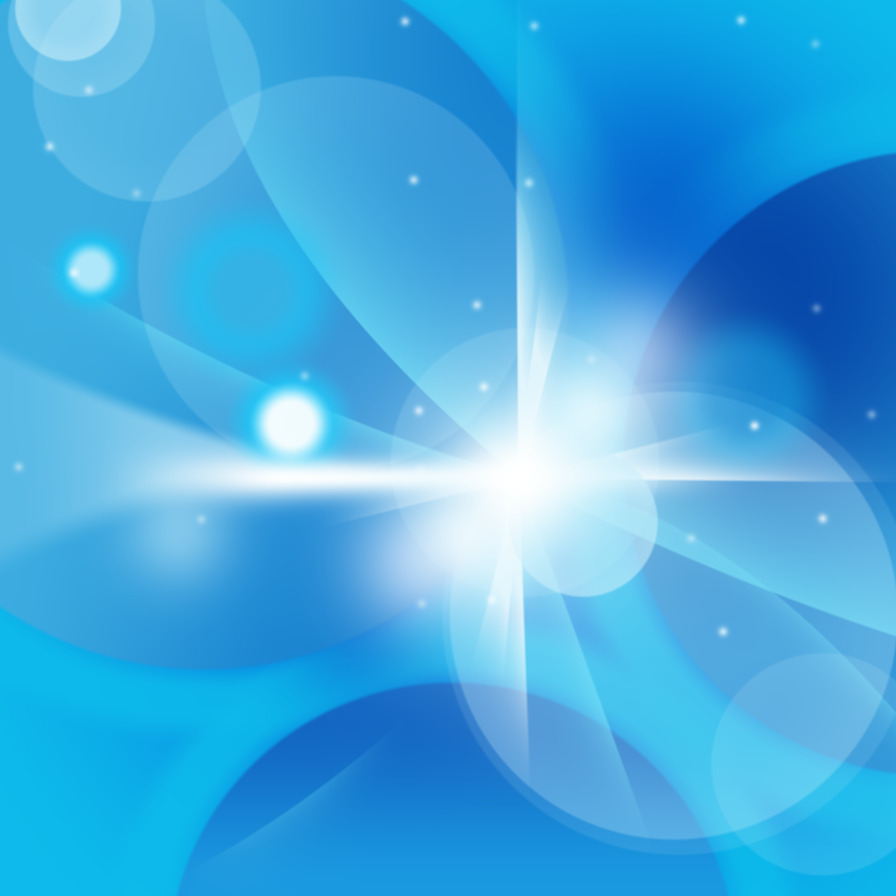
This background is drawn by a three.js fragment shader. Its source:

```glsl
// Abstract blue burst: large discs with cyan ribbons, curved light petals,
// bubbles, orbs and sparks around a white flare, layered back to front
// from distance functions and one-sided exponential sheens.
varying vec2 vUv;

const vec2 FLARE = vec2(.579, .466);
const vec3 CYAN = vec3(.05, .73, .92);
const vec3 SKY = vec3(.24, .68, .88);
const vec3 AZURE = vec3(.08, .5, .81);
const vec3 DEEP = vec3(0., .35, .79);
const vec3 NAVY = vec3(.01, .26, .65);
const vec3 ICE = vec3(.34, .85, .96);
const vec3 PALE = vec3(.78, .93, .98);
const vec3 LILAC = vec3(.82, .87, .98);
const vec3 WHITE = vec3(1.);

float hash(vec2 p) {
  p = fract(p * vec2(123.34, 456.21));
  p += dot(p, p + 45.32);
  return fract(p.x * p.y);
}

float disc(vec2 p, vec2 c, float r, float soft) {
  return 1. - smoothstep(-soft, soft, length(p - c) - r);
}

float glow(vec2 p, vec2 c, float r) {
  vec2 d = (p - c) / r;
  return exp(-dot(d, d));
}

// Sharp where d crosses zero, fading over the positive side
float sheen(float d, float width) {
  return smoothstep(-.002, .002, d) * exp(-max(d, 0.) / width);
}

float curve(float x, float start, float slope, float bend) {
  return start + x * (slope + x * bend);
}

void lay(inout vec3 col, vec3 tint, float a) {
  col = mix(col, tint, a);
}

// Cyan band hugging the outside of a filled circle
void ribbon(inout vec3 col, vec2 p, vec2 c, float r) {
  float d = length(p - c) - r;
  lay(col, CYAN, .85 * smoothstep(-.01, .025, d) * (1. - smoothstep(.05, .09, d)));
}

// Ray from the flare; the sign of spread selects its soft side
float ray(vec2 p, float angle, float len, float spread) {
  vec2 dir = vec2(cos(angle), sin(angle));
  vec2 d = p - FLARE;
  float along = dot(d, dir) / len;
  float across = (dir.x * d.y - dir.y * d.x) * sign(spread);
  float fade = smoothstep(0., .1, along) * (1. - smoothstep(.35, 1., along));
  return sheen(across, abs(spread)) * fade;
}

// Faint filled circle with a slightly brighter rim
void bubble(inout vec3 col, vec2 p, vec2 c, float r, float a) {
  float rim = smoothstep(r * .5, r, length(p - c));
  lay(col, PALE, disc(p, c, r, .002) * (.75 + .25 * rim) * a);
}

void orb(inout vec3 col, vec2 p, vec2 c, float r, vec3 core, float a) {
  lay(col, vec3(.08, .78, .97), disc(p, c, r * 1.25, r * .5) * a);
  lay(col, core, disc(p, c, r * .8, r * .3) * a);
}

// One jittered spark per occupied cell
float sparks(vec2 p, float cells) {
  vec2 id = floor(p * cells);
  vec2 c = (id + .15 + .7 * vec2(hash(id + 3.1), hash(id + 7.7))) / cells;
  float lit = step(.5, hash(id + 1.3)) * step(.28, c.y);
  return lit * glow(p, c, .005) * mix(.3, .8, hash(id + 5.9));
}

void main() {
  vec2 p = vUv;
  vec2 hubA = vec2(.228, .659), hubB = vec2(1.045, .483), hubC = vec2(.505, -.08);

  // Backdrop, ribbons and three discs
  vec3 col = mix(vec3(.03, .53, .88), CYAN, smoothstep(.25, .7, length(p - FLARE)));
  ribbon(col, p, hubC, .318);
  ribbon(col, p, hubB, .349);
  ribbon(col, p, hubA, .406);
  lay(col, DEEP, .95 * glow(p, vec2(.73, .74), .16));
  lay(col, DEEP, .6 * glow(p, vec2(.4, .3), .09));
  vec3 fillA = mix(SKY, AZURE, smoothstep(.02, .5, p.x + .25 * (.6 - p.y)));
  vec3 fillB = mix(NAVY, vec3(.12, .55, .83), smoothstep(.06, .4, length(p - vec2(.82, .65))));
  vec3 fillC = mix(vec3(.1, .6, .88), vec3(.07, .4, .76), smoothstep(0., .2, p.y));
  lay(col, fillA, disc(p, hubA, .406, .003));
  lay(col, fillB, disc(p, hubB, .349, .003));
  lay(col, fillC, disc(p, hubC, .318, .003));

  // Curved petals: upper left, right, below, and bottom streak
  float upper = sheen(p.x - curve(1. - p.y, .228, .103, 1.046), .13) * step(FLARE.y, p.y);
  lay(col, ICE, upper * mix(.75, .2, smoothstep(.65, 1., p.y)));
  float s = p.x - FLARE.x, t = FLARE.y - p.y;
  float east = smoothstep(0., .04, s);
  lay(col, ICE, .7 * east * sheen(curve(s, 0., .51, -.218) * -1. - t + 2. * curve(s, 0., .51, -.218), .1));
  lay(col, ICE, .4 * east * sheen(t - curve(s, 0., .09, 1.26), .025));
  float south = smoothstep(0., .05, t) * (1. - smoothstep(.25, .43, t));
  lay(col, ICE, .65 * south * sheen(curve(t, 0., .37, -.02) - s, .035));
  float streak = smoothstep(.19, .3, p.x) * (1. - smoothstep(.33, .46, p.x));
  lay(col, SKY, .6 * streak * sheen(curve(p.x - .195, .02, .5, .75) - p.y, .03));

  // Left fan of light
  float west = 1. - smoothstep(.5, .58, p.x);
  float start = smoothstep(0., .2, p.x);
  float top = curve(p.x, .616, -.49, .4) - p.y;
  float base = p.y - curve(p.x, .368, .5, -.63);
  lay(col, ICE, .6 * west * start * sheen(curve(p.x, .735, -.64, .31) - p.y, .03));
  float fan = smoothstep(-.004, .02, top) * smoothstep(-.015, .03, base);
  lay(col, PALE, west * fan * mix(.2, .55, start));

  // Bubbles
  bubble(col, p, vec2(.164, .902), .127, .2);
  bubble(col, p, vec2(.091, .974), .082, .25);
  bubble(col, p, vec2(.076, .991), .059, .6);
  bubble(col, p, vec2(.375, .694), .221, .17);
  bubble(col, p, vec2(.586, .484), .15, .16);
  bubble(col, p, vec2(.758, .31), .264, .12);
  bubble(col, p, vec2(.752, .313), .25, .28);
  bubble(col, p, vec2(.918, .147), .124, .15);

  // Orbs, soft clouds and sparks
  orb(col, p, vec2(.102, .699), .031, PALE, .85);
  orb(col, p, vec2(.281, .675), .064, SKY, .7);
  orb(col, p, vec2(.829, .557), .06, AZURE, .4);
  orb(col, p, vec2(.325, .527), .045, WHITE, .95);
  lay(col, LILAC, .65 * glow(p, vec2(.71, .605), .07));
  lay(col, LILAC, .7 * glow(p, vec2(.465, .37), .07));
  lay(col, PALE, .55 * glow(p, vec2(.2, .405), .06));
  lay(col, WHITE, .9 * glow(p, vec2(.655, .54), .055));
  lay(col, WHITE, .9 * glow(p, vec2(.52, .4), .055));
  lay(col, WHITE, sparks(p, 8.));

  // Flare: cyan plume, sharp rays, beam and core
  lay(col, ICE, .55 * ray(p, 1.575, .62, -.05));
  float rays = ray(p, 1.58, .43, -.03) + ray(p, -1.534, .37, -.03) + ray(p, -.01, .46, .018);
  rays += .6 * (ray(p, 1.46, .25, -.02) + ray(p, 1.312, .24, .02) + ray(p, .252, .26, -.02));
  rays += .5 * (ray(p, -1.645, .25, -.025) + ray(p, -1.816, .23, .025) + ray(p, 3.386, .24, -.03));
  lay(col, WHITE, min(rays, 1.) * .85);
  float beam = (p.y - .467) / mix(.03, .018, smoothstep(.15, .5, p.x));
  float span = smoothstep(.1, .32, p.x) * (1. - smoothstep(.6, .85, p.x));
  lay(col, WHITE, exp(-beam * beam) * span);
  lay(col, PALE, .5 * glow(p, FLARE, .17));
  bubble(col, p, vec2(.651, .417), .083, .6);
  lay(col, WHITE, glow(p, FLARE, .075));

  gl_FragColor = vec4(col, 1.);
}
```
